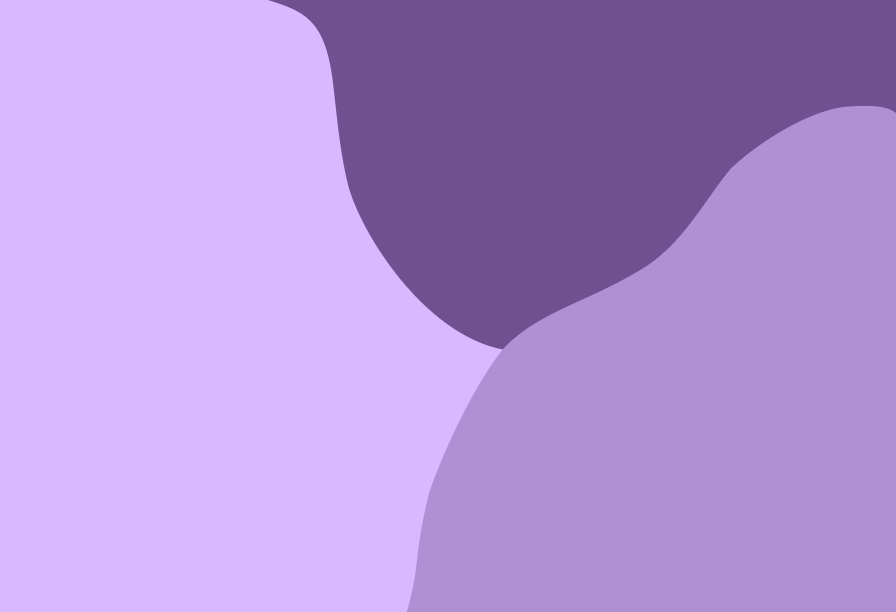
A Shadertoy shader for this background:

```glsl
// Three flat purple areas divided by smooth flowing curves.
#define LAVENDER vec3(0.855, 0.718, 1.000)
#define LILAC    vec3(0.694, 0.561, 0.835)
#define PLUM     vec3(0.443, 0.310, 0.569)
#define EDGE_SOFTNESS 1.0
#define SOLVE_STEPS 18

vec2 bezier(float t, vec2 a, vec2 b, vec2 c, vec2 d) {
    float s = 1.0 - t;
    return s*s*s*a + 3.0*s*s*t*b + 3.0*s*t*t*c + t*t*t*d;
}

vec2 bezierTangent(float t, vec2 a, vec2 b, vec2 c, vec2 d) {
    float s = 1.0 - t;
    return s*s*(b - a) + 2.0*s*t*(c - b) + t*t*(d - c);
}

// Signed distance above a curve that always advances in x.
// The curve is solved at p.x by bisection; its ends extend as tangents.
float heightAbove(vec2 p, vec2 a, vec2 b, vec2 c, vec2 d) {
    float lo = 0.0, hi = 1.0;
    for (int i = 0; i < SOLVE_STEPS; i++) {
        float mid = 0.5*(lo + hi);
        if (bezier(mid, a, b, c, d).x < p.x) lo = mid;
        else hi = mid;
    }
    float t = 0.5*(lo + hi);
    vec2 tangent = normalize(bezierTangent(t, a, b, c, d)*iResolution.xy);
    vec2 offset = (p - bezier(t, a, b, c, d))*iResolution.xy;
    return tangent.x*offset.y - tangent.y*offset.x;
}

// Falling edge between lavender and plum
float upperEdge(vec2 p) {
    vec2 shoulder = vec2(0.371, 0.872), waist = vec2(0.389, 0.695);
    if (p.x < shoulder.x)
        return heightAbove(p, vec2(0.299, 1.0), vec2(0.341, 0.981), vec2(0.362, 0.966), shoulder);
    if (p.x < waist.x)
        return heightAbove(p, shoulder, vec2(0.376, 0.813), vec2(0.379, 0.752), waist);
    return heightAbove(p, waist, vec2(0.404, 0.616), vec2(0.474, 0.454), vec2(0.561, 0.429));
}

// Rising edge of the lilac hill
float hillEdge(vec2 p) {
    vec2 foot = vec2(0.479, 0.195), meeting = vec2(0.561, 0.429);
    vec2 slope = vec2(0.710, 0.555), bend = vec2(0.816, 0.725), crest = vec2(0.948, 0.826);
    if (p.x < foot.x)
        return heightAbove(p, vec2(0.454, 0.0), vec2(0.470, 0.084), vec2(0.461, 0.088), foot);
    if (p.x < meeting.x)
        return heightAbove(p, foot, vec2(0.492, 0.252), vec2(0.526, 0.364), meeting);
    if (p.x < slope.x)
        return heightAbove(p, meeting, vec2(0.599, 0.489), vec2(0.651, 0.504), slope);
    if (p.x < bend.x)
        return heightAbove(p, slope, vec2(0.762, 0.597), vec2(0.785, 0.672), bend);
    if (p.x < crest.x)
        return heightAbove(p, bend, vec2(0.846, 0.767), vec2(0.906, 0.823), crest);
    return heightAbove(p, crest, vec2(0.970, 0.828), vec2(0.990, 0.828), vec2(1.0, 0.815));
}

float coverage(float signedDistance) {
    return clamp(0.5 + signedDistance/EDGE_SOFTNESS, 0.0, 1.0);
}

void mainImage(out vec4 fragColor, in vec2 fragCoord) {
    vec2 p = fragCoord/iResolution.xy;

    // Back to front: lavender, plum, lilac
    vec3 color = mix(LAVENDER, PLUM, coverage(upperEdge(p)));
    color = mix(color, LILAC, coverage(-hillEdge(p)));

    fragColor = vec4(color, 1.0);
}
```
